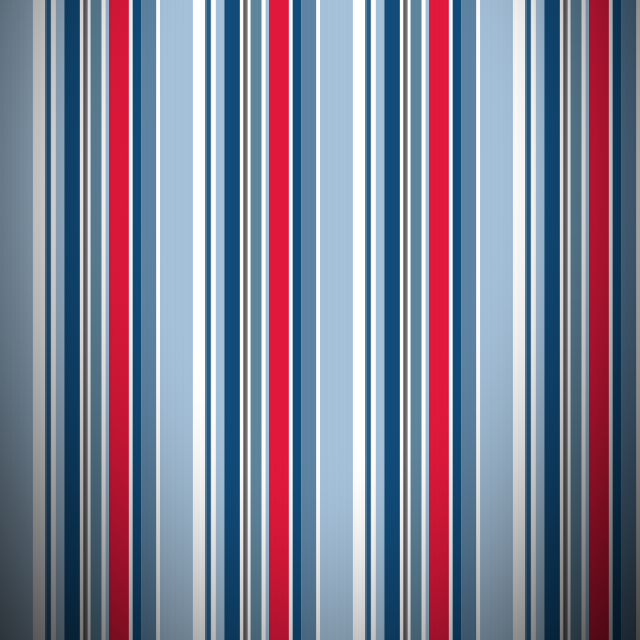
Write a Shadertoy shader that draws this pattern.

```glsl
// Vertical deckchair stripes in blues, red and white, four repeats across.
// Each band is a wrapped 1D distance painted over white; layered sines add
// faint streaks and an elliptical vignette darkens the sides and the base.

const float REPEATS = 4.0;
const float PERIOD = 192.0;           // stripe units in one repeat
const float SOFTNESS = 1.0;           // least edge width, in stripe units
const float STREAK = 0.012;           // strength of the woven streaks

const vec3 WHITE = vec3(0.995);
const vec3 SKY   = vec3(0.645, 0.755, 0.850);
const vec3 SLATE = vec3(0.365, 0.515, 0.640);
const vec3 STEEL = vec3(0.370, 0.520, 0.610);
const vec3 NAVY  = vec3(0.065, 0.295, 0.475);
const vec3 GREY  = vec3(0.420, 0.410, 0.420);
const vec3 RED   = vec3(0.885, 0.095, 0.235);

const vec2  LIGHT_CENTER = vec2(0.5, 0.72);
const vec2  LIGHT_SCALE  = vec2(1.0, 0.6);
const float LIGHT_INNER  = 0.25;
const float LIGHT_OUTER  = 0.79;
const float LIGHT_FLOOR  = 0.15;

// Coverage of a band from left to right, repeating every PERIOD.
float band(float x, float left, float right, float blur) {
    float halfPeriod = 0.5 * PERIOD;
    float offset = mod(x - 0.5 * (left + right) + halfPeriod, PERIOD) - halfPeriod;
    float dist = abs(offset) - 0.5 * (right - left);
    return clamp(0.5 - dist / blur, 0.0, 1.0);
}

vec3 stripes(float x, float blur) {
    vec3 col = WHITE;

    // Wide pale field and the double pinstripe beside it
    col = mix(col, SKY,   band(x,  0.0,  39.5, blur));
    col = mix(col, SLATE, band(x, 54.0,  61.3, blur));
    col = mix(col, NAVY,  0.7 * band(x, 56.2, 60.2, blur));

    // Navy group with a shaded grey thread
    col = mix(col, SKY,   band(x, 67.0,  77.2, blur));
    col = mix(col, NAVY,  band(x, 77.2,  95.8, blur));
    vec3 thread = GREY * mix(0.8, 1.25, smoothstep(100.0, 105.5, mod(x, PERIOD)));
    col = mix(col, thread, band(x, 100.0, 105.2, blur));
    col = mix(col, STEEL, band(x, 108.7, 121.8, blur));

    // Red accent, then navy stepping up to slate
    col = mix(col, SKY,   band(x, 126.7, 130.8, blur));
    col = mix(col, RED,   band(x, 130.8, 154.6, blur));
    col = mix(col, NAVY,  band(x, 159.2, 169.3, blur));
    col = mix(col, SLATE, band(x, 169.3, 187.4, blur));
    return col;
}

// Fine lengthwise streaks, unequal from one repeat to the next.
float streaks(float x) {
    return sin(x * 1.31) * 0.5 + sin(x * 0.73 + 1.7) * 0.3 + sin(x * 0.19 + 0.6) * 0.2;
}

float vignette(vec2 uv) {
    float dist = length((uv - LIGHT_CENTER) * LIGHT_SCALE);
    return mix(1.0, LIGHT_FLOOR, smoothstep(LIGHT_INNER, LIGHT_OUTER, dist));
}

void mainImage(out vec4 fragColor, in vec2 fragCoord) {
    vec2 uv = fragCoord / iResolution.xy;
    float unitsAcross = REPEATS * PERIOD;
    float x = uv.x * unitsAcross;
    float blur = max(SOFTNESS, unitsAcross / iResolution.x);

    vec3 col = stripes(x, blur);
    col *= 1.0 + STREAK * streaks(x);
    col *= vignette(uv);
    fragColor = vec4(clamp(col, 0.0, 1.0), 1.0);
}
```
